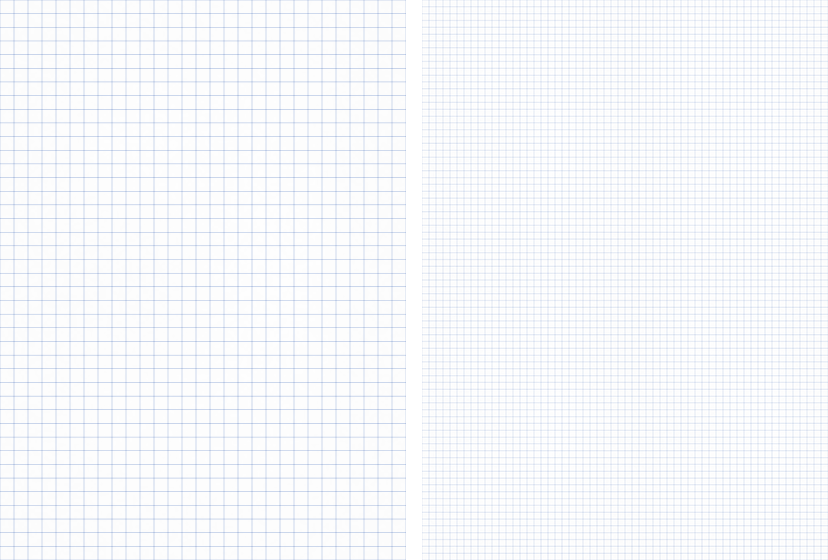
Left, the tile; right, the same tile 2 across and 2 down.
Write a Shadertoy shader that draws this pattern.

```glsl
// Squared notebook paper: thin blue ruled lines on a faintly mottled white sheet.

const vec2 CELLS = vec2(29.0, 41.0);       // squares across and down
const float LINE_WIDTH = 0.0009;           // share of the canvas width
const vec3 PAPER = vec3(0.992);
const vec3 INK = vec3(0.48, 0.60, 0.82);

float hash(vec2 p) {
    return fract(sin(dot(p, vec2(127.1, 311.7))) * 43758.5453);
}

// Value noise that wraps after a whole number of periods
float tiledNoise(vec2 uv, vec2 period) {
    vec2 p = uv * period;
    vec2 i = floor(p);
    vec2 f = fract(p);
    f = f * f * (3.0 - 2.0 * f);
    float a = hash(mod(i, period));
    float b = hash(mod(i + vec2(1.0, 0.0), period));
    float c = hash(mod(i + vec2(0.0, 1.0), period));
    float d = hash(mod(i + vec2(1.0, 1.0), period));
    return mix(mix(a, b, f.x), mix(c, d, f.x), f.y);
}

// Share of a one-pixel span covered by a line, all lengths in pixels
float lineCoverage(float dist, float width) {
    float h = 0.5 * width;
    return max(0.0, min(dist + 0.5, h) - max(dist - 0.5, -h));
}

// Ink of evenly ruled lines along one axis, slightly uneven from line to line
float ruledInk(float t, float count, float size, float width, float seed) {
    float cell = t * count;
    float index = floor(cell + 0.5);
    float dist = (cell - index) * size / count;
    float strength = mix(0.92, 1.08, hash(vec2(mod(index, count), seed)));
    return strength * lineCoverage(dist, width);
}

// Soft shading plus fine grain
vec3 paperColour(vec2 uv, vec3 base) {
    float shade = tiledNoise(uv, vec2(3.0, 4.0)) - 0.5;
    float grain = tiledNoise(uv, vec2(124.0, 170.0)) - 0.5;
    return base + 0.006 * shade + 0.005 * grain;
}

void mainImage(out vec4 fragColor, in vec2 fragCoord) {
    vec2 uv = fragCoord / iResolution.xy;
    float width = LINE_WIDTH * iResolution.x;

    float vertical = ruledInk(uv.x, CELLS.x, iResolution.x, width, 3.0);
    float horizontal = ruledInk(uv.y, CELLS.y, iResolution.y, width, 8.0);

    // Ink layers multiply, so the crossings come out darker
    vec3 colour = paperColour(uv, PAPER);
    colour *= mix(vec3(1.0), INK, vertical);
    colour *= mix(vec3(1.0), INK, horizontal);
    fragColor = vec4(colour, 1.0);
}
```
